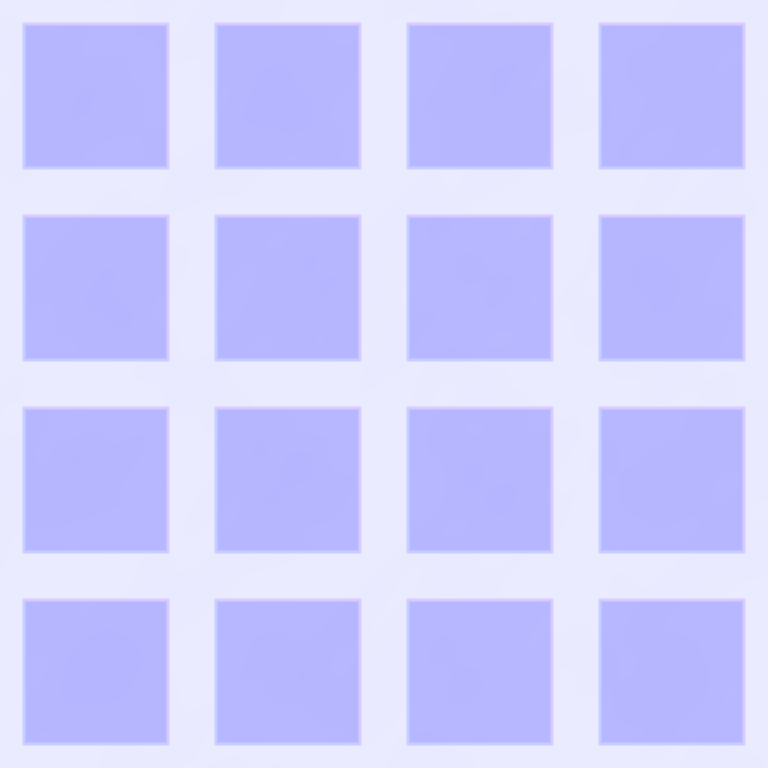
Give the GLSL for this pattern, as a WebGL 2 fragment shader.

```glsl
#version 300 es
precision highp float;
// Tiling grid of flat periwinkle squares on a pale ground, with tinted bevel edges.

#define REPEATS 4.0         // squares across and down
#define HALF_SIDE 0.3745    // half the square's side, in cells
#define EDGE_WIDTH 0.015    // reach of the edge tint, in cells
#define EDGE_SOFTNESS 0.009 // blur of the square's outline, in cells
#define MOTTLE 0.003        // strength of the faint tone variation
#define SQUARE_COLOR vec3(0.716, 0.716, 1.0)
#define GROUND_COLOR vec3(0.917, 0.920, 1.0)
#define COOL_EDGE vec3(0.765, 0.805, 1.0)
#define WARM_EDGE vec3(0.840, 0.790, 1.0)

uniform vec2 u_resolution;
out vec4 fragColor;

const float TAU = 6.2831853;

float hash(vec2 cell) {
    return fract(sin(dot(cell, vec2(127.1, 311.7))) * 4375.85);
}

// Signed distance to a square centred on the origin
float squareDistance(vec2 p, float halfSide) {
    vec2 q = abs(p) - halfSide;
    return length(max(q, 0.0)) + min(max(q.x, q.y), 0.0);
}

// Layered sines with whole frequencies, so the result wraps at the canvas edge
float wrappedMottle(vec2 uv) {
    vec2 a = uv * TAU;
    return 0.5 * sin(3.0 * a.x + 2.0 * sin(2.0 * a.y))
         + 0.3 * sin(7.0 * a.y + 2.0 * sin(5.0 * a.x))
         + 0.2 * sin(13.0 * a.x - 11.0 * a.y);
}

void main() {
    vec2 uv = gl_FragCoord.xy / u_resolution;
    vec2 grid = uv * REPEATS;
    vec2 cell = mod(floor(grid), REPEATS);
    vec2 p = fract(grid) - 0.5;
    float pixel = REPEATS / min(u_resolution.x, u_resolution.y);

    // Square on ground
    float d = squareDistance(p, HALF_SIDE);
    float soft = max(EDGE_SOFTNESS, 0.75 * pixel);
    float inside = 1.0 - smoothstep(-soft, soft, d);
    vec3 color = mix(GROUND_COLOR, SQUARE_COLOR, inside);

    // Faint darker centre and small differences between squares
    float centre = smoothstep(-0.08, -0.30, d);
    float tone = wrappedMottle(uv) + inside * (hash(cell) - 0.5 - centre);
    color += vec3(MOTTLE * tone, MOTTLE * tone, 0.0);

    // Cool tint on the left and bottom edges, warm on the right and top
    float band = 1.0 - smoothstep(0.0, max(EDGE_WIDTH, pixel), abs(d));
    float warm = smoothstep(-soft, soft, p.x + p.y);
    color = mix(color, mix(COOL_EDGE, WARM_EDGE, warm), band);

    fragColor = vec4(clamp(color, 0.0, 1.0), 1.0);
}
```
